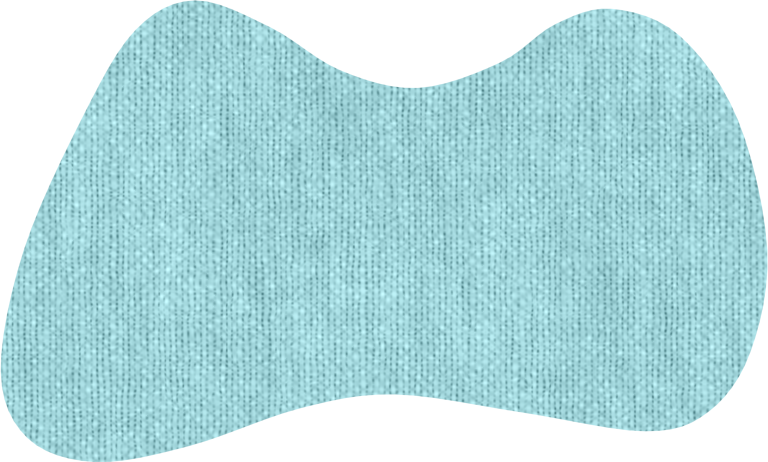
Write a WebGL 2 fragment shader that draws this texture.

```glsl
#version 300 es
precision highp float;

uniform vec2 u_resolution;
out vec4 fragColor;

const float PI = 3.14159265;
const int KNOTS = 23;
const int STEPS = 6;

// Knots of the closed outline, clockwise from the left, in canvas widths
const vec2 outline[KNOTS] = vec2[KNOTS](
  vec2(0.001, 0.118), vec2(0.031, 0.276), vec2(0.107, 0.448), vec2(0.176, 0.562),
  vec2(0.254, 0.601), vec2(0.352, 0.566), vec2(0.443, 0.510), vec2(0.544, 0.487),
  vec2(0.651, 0.520), vec2(0.723, 0.570), vec2(0.797, 0.590), vec2(0.885, 0.555),
  vec2(0.961, 0.445), vec2(0.999, 0.276), vec2(0.977, 0.143), vec2(0.922, 0.065),
  vec2(0.840, 0.040), vec2(0.677, 0.065), vec2(0.514, 0.088), vec2(0.391, 0.070),
  vec2(0.247, 0.021), vec2(0.124, 0.000), vec2(0.036, 0.031));

float hash(vec2 p) {
  return fract(sin(dot(p, vec2(127.1, 311.7))) * 43758.5453);
}

float noise(vec2 p) {
  vec2 i = floor(p), f = fract(p);
  f = f * f * (3.0 - 2.0 * f);
  return mix(mix(hash(i), hash(i + vec2(1, 0)), f.x),
             mix(hash(i + vec2(0, 1)), hash(i + vec2(1, 1)), f.x), f.y);
}

vec2 catmullRom(vec2 a, vec2 b, vec2 c, vec2 d, float t) {
  return b + 0.5 * t * (c - a + t * (2.0 * a - 5.0 * b + 4.0 * c - d
           + t * (3.0 * (b - c) + d - a)));
}

// Signed distance to the smooth outline, negative inside
float patchDistance(vec2 p) {
  float nearest = 10.0, side = 1.0;
  vec2 start = outline[0];
  for (int k = 0; k < KNOTS; k++) {
    vec2 a = outline[(k + KNOTS - 1) % KNOTS], b = outline[k];
    vec2 c = outline[(k + 1) % KNOTS], d = outline[(k + 2) % KNOTS];
    for (int s = 1; s <= STEPS; s++) {
      vec2 end = catmullRom(a, b, c, d, float(s) / float(STEPS));
      vec2 edge = end - start, rel = p - start;
      vec2 gap = rel - edge * clamp(dot(rel, edge) / dot(edge, edge), 0.0, 1.0);
      nearest = min(nearest, dot(gap, gap));
      if ((start.y > p.y) != (end.y > p.y)
          && rel.x < edge.x * rel.y / edge.y) side = -side;
      start = end;
    }
  }
  return side * sqrt(nearest);
}

// Plain weave: thread crossings lie on whole numbers, upright slits between them
float weave(vec2 p) {
  vec2 q = p * vec2(126.0, 150.0);
  q.x += 0.5 * noise(p * vec2(45.0, 5.0)) + 0.3 * noise(p * vec2(90.0, 60.0));
  q.y += 0.6 * noise(p * vec2(12.0, 45.0) + 7.0) + 0.6 * noise(p * vec2(90.0, 70.0));

  vec2 crest = cos(PI * q);
  vec2 gap = 1.0 - crest * crest;
  vec2 crossing = floor(q + 0.5), slit = floor(q);

  // Raised crossings, leaning with the twist of the yarn
  float tone = 0.027 * cos(PI * (q.x + q.y)) + 0.019 * cos(PI * (q.x - q.y));

  // Dark slits, deeper where neighbouring warp threads part
  float streak = noise(vec2(q.x * 0.9, q.y * 0.09));
  float depth = 0.03 + 0.14 * streak + 0.18 * hash(slit + 31.0);
  tone -= depth * gap.x * gap.x * mix(0.3, 1.0, gap.y);

  // Uneven yarn, from single crossings up to whole threads
  tone += 0.09 * (hash(crossing) - 0.5) * (1.0 - gap.x) * (1.0 - gap.y);
  tone += 0.05 * (noise(vec2(q.x * 0.9, q.y * 0.12) + 50.0) - 0.5);
  tone += 0.03 * (noise(vec2(q.x * 0.15, q.y * 0.9) + 90.0) - 0.5);
  tone += 0.03 * (noise(p * 9.0) - 0.5);
  return tone + 0.06 * (noise(q * vec2(2.3, 1.0)) - 0.5);
}

void main() {
  vec2 p = gl_FragCoord.xy / u_resolution.x;
  vec3 cloth = vec3(0.660, 0.866, 0.888) + weave(p);
  float blur = 0.75 / u_resolution.x;
  float outside = smoothstep(-blur, blur, patchDistance(p));
  fragColor = vec4(mix(cloth, vec3(1.0), outside), 1.0);
}
```
